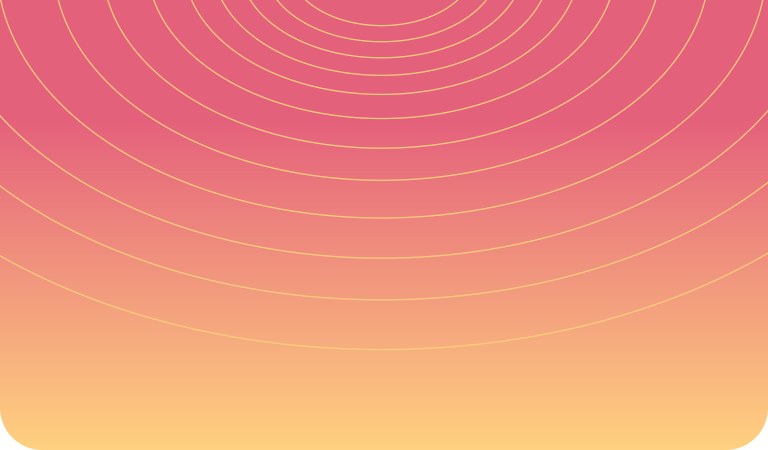
A Shadertoy shader for this background:

```glsl
// A sunset card: a rose-to-amber vertical gradient crossed by thin golden
// concentric ellipses centred just above the top edge. Lines use a gradient-
// normalised ellipse distance; the two lower corners are rounded onto white.

const vec3 ROSE  = vec3(0.896, 0.380, 0.484);
const vec3 AMBER = vec3(1.000, 0.820, 0.502);
const vec3 GOLD  = vec3(0.985, 0.805, 0.485);
const vec3 PAPER = vec3(1.0);

// Lengths are fractions of the canvas height, y runs down from the top.
const float CARD_WIDTH    = 1.7143;
const float FADE_START    = 0.268;
const float CORNER_RADIUS = 0.094;
const float LINE_WIDTH    = 0.0028;
const vec2  RING_CENTER   = vec2(0.852, -0.081);
const vec2  RING_STRETCH  = vec2(1.52, 1.0);

// Vertical semi-axis of each ring, spreading outwards
const int RING_COUNT = 12;
const float RING_RADII[RING_COUNT] = float[RING_COUNT](
    0.1379, 0.1737, 0.2094, 0.2484, 0.2908, 0.3444,
    0.4103, 0.4817, 0.5654, 0.6547, 0.7473, 0.8578);

// Share of a pixel covered by a line at distance d
float lineCoverage(float d, float pixel) {
    float halfLine = 0.5 * LINE_WIDTH;
    float overlap = min(d + 0.5 * pixel, halfLine) - max(d - 0.5 * pixel, -halfLine);
    return clamp(overlap / pixel, 0.0, 1.0);
}

float ringMask(vec2 p, float pixel) {
    vec2 q = (p - RING_CENTER) / RING_STRETCH;
    float r = length(q);
    float slope = length(q / RING_STRETCH) / r;
    float mask = 0.0;
    for (int i = 0; i < RING_COUNT; i++) {
        float d = abs(r - RING_RADII[i]) / slope;
        mask = max(mask, lineCoverage(d, pixel));
    }
    return mask;
}

// Signed distance to the card, rounded at the bottom only
float cardDistance(vec2 p) {
    float side = abs(p.x - 0.5 * CARD_WIDTH) - 0.5 * CARD_WIDTH;
    vec2 corner = vec2(side, p.y - 1.0) + CORNER_RADIUS;
    return length(max(corner, 0.0)) + min(max(corner.x, corner.y), 0.0) - CORNER_RADIUS;
}

void mainImage(out vec4 fragColor, in vec2 fragCoord) {
    vec2 uv = fragCoord / iResolution.xy;
    vec2 p = vec2(uv.x * CARD_WIDTH, 1.0 - uv.y);
    float pixel = 1.0 / iResolution.y;

    // Sky gradient
    float fade = clamp((p.y - FADE_START) / (1.0 - FADE_START), 0.0, 1.0);
    vec3 color = mix(ROSE, AMBER, fade);

    // Golden rings
    color = mix(color, GOLD, ringMask(p, pixel));

    // Rounded lower corners
    float outside = clamp(cardDistance(p) / pixel + 0.5, 0.0, 1.0);
    color = mix(color, PAPER, outside);

    fragColor = vec4(color, 1.0);
}
```
